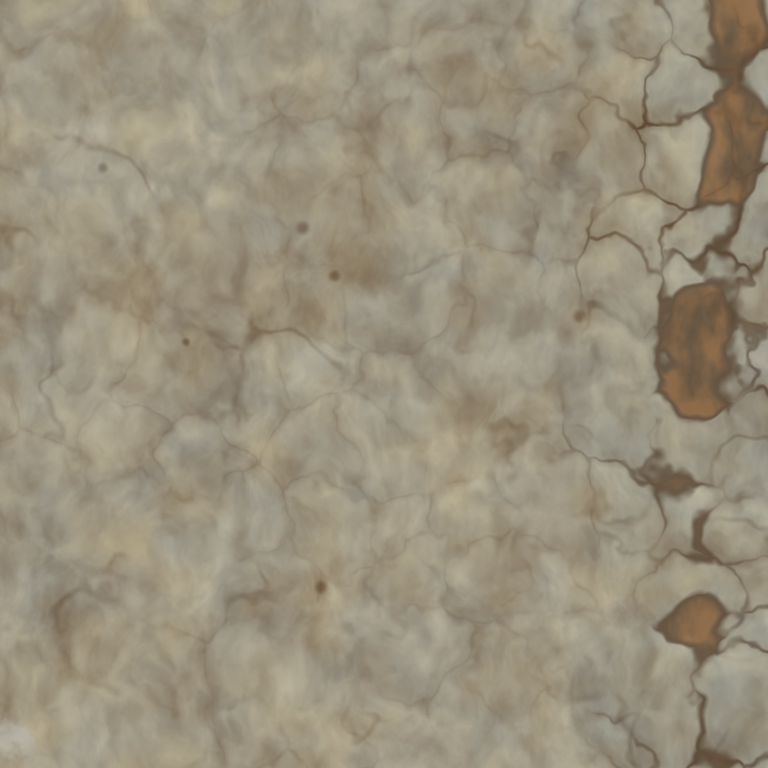
Reproduce this texture procedurally as a three.js fragment shader.

```glsl
varying vec2 vUv;

#define PLASTER vec3(0.622, 0.592, 0.514)
#define EARTH vec3(0.55, 0.40, 0.26)
#define DARK_EARTH vec3(0.36, 0.29, 0.22)
#define CHALK vec3(0.74, 0.73, 0.69)
#define LUMPS 10.5
#define SEAM_X 0.92
#define SEAM_WIDTH 0.042
#define GRAIN 0.17
#define MOTTLE 0.16
#define CREASE 0.065
#define CRACK 0.17
#define PITS 7

float hash(vec2 p) {
  return fract(sin(dot(p, vec2(127.1, 311.7))) * 43758.5453);
}

float noise(vec2 p) {
  vec2 i = floor(p);
  vec2 f = fract(p);
  f = f * f * (3.0 - 2.0 * f);
  float low = mix(hash(i), hash(i + vec2(1.0, 0.0)), f.x);
  float high = mix(hash(i + vec2(0.0, 1.0)), hash(i + vec2(1.0, 1.0)), f.x);
  return mix(low, high, f.y);
}

// Layered noise, centred on zero
float fbm(vec2 p) {
  float sum = 0.0;
  float gain = 0.53;
  for (int k = 0; k < 4; k++) {
    sum += gain * (noise(p) - 0.5);
    p = mat2(1.6, 1.2, -1.2, 1.6) * p + 17.3;
    gain *= 0.5;
  }
  return sum;
}

// Cellular lumps: xy = offset to the centre, z = distance to the border
vec3 lumpCell(vec2 p) {
  vec2 cell = floor(p);
  vec2 nearest = vec2(0.0);
  float first = 9.0;
  float second = 9.0;
  for (int y = -1; y <= 1; y++) {
    for (int x = -1; x <= 1; x++) {
      vec2 id = cell + vec2(float(x), float(y));
      vec2 offset = id + 0.15 + 0.7 * vec2(hash(id), hash(id + 51.7)) - p;
      float d = length(offset);
      if (d < first) {
        second = first;
        first = d;
        nearest = offset;
      } else {
        second = min(second, d);
      }
    }
  }
  return vec3(nearest, second - first);
}

// Small dark holes scattered over the plane
float pits(vec2 p) {
  float dark = 0.0;
  for (int k = 0; k < PITS; k++) {
    float n = float(k);
    vec2 centre = vec2(hash(vec2(n, 3.1)), hash(vec2(n, 8.7)));
    float radius = mix(0.006, 0.016, hash(vec2(n, 5.3)));
    dark = max(dark, 1.0 - smoothstep(0.2 * radius, radius, length(p - centre)));
  }
  return dark;
}

void main() {
  vec2 p = vUv;
  vec2 warp = vec2(fbm(p * 13.0), fbm(p * 13.0 + 40.0));
  vec3 lump = lumpCell(p * LUMPS + warp * 1.1);
  float edge = lump.z;
  float broken = smoothstep(0.70, 0.90, p.x + 0.25 * warp.x);

  // Soft relief lit from above
  float dome = smoothstep(0.0, 0.4, edge);
  float relief = 0.03 * (dome - 0.7) - 0.07 * dome * lump.y;
  relief *= mix(0.65, 1.1, broken);

  // Grain, mottling and curved creases
  float tone = relief;
  tone += GRAIN * fbm(p * vec2(46.0, 34.0) + warp * 2.0);
  tone += MOTTLE * fbm(p * 11.0 + 71.0);
  float fold = 1.0 - smoothstep(0.0, 0.045, abs(fbm(p * 8.0 + 23.0)));
  tone -= CREASE * fold * smoothstep(-0.02, 0.16, fbm(p * 9.0 + 90.0));
  tone -= 0.13 * pits(p);

  // Cracks between lumps, deepest on the broken side
  float crack = 1.0 - smoothstep(0.0, 0.11, edge);
  float crackMask = smoothstep(-0.14, 0.12, fbm(p * 7.0 + 12.0));
  tone -= CRACK * crack * crackMask * mix(0.16, 1.0, broken);

  // Shadows turn brown, highlights stay pale
  vec3 tint = mix(vec3(1.0, 1.2, 1.2), vec3(1.0, 1.0, 0.85), step(0.0, tone));
  vec3 colour = PLASTER + tone * tint;
  colour += vec3(0.05, 0.0, -0.07) * fbm(p * 17.0 + 33.0);
  colour += vec3(-0.014, -0.004, 0.006) * broken;

  // Bare earth showing through the upright seam
  float seam = (p.x - SEAM_X + 0.12 * fbm(vec2(4.0, p.y * 5.0))) / SEAM_WIDTH;
  float opening = smoothstep(0.3, 0.62, noise(vec2(3.0, p.y * 10.0)));
  float gap = exp(-seam * seam) * mix(0.3, 1.0, opening) - 0.6 * edge + 0.35 * warp.y;
  float rim = smoothstep(0.10, 0.28, gap);
  float bare = smoothstep(0.24, 0.50, gap);
  float soil = clamp(0.65 + 2.2 * fbm(p * vec2(40.0, 22.0) + 5.0), 0.0, 1.0);
  vec3 earth = mix(DARK_EARTH, EARTH, soil * bare);
  colour = mix(colour, earth, 0.85 * rim);

  // Pale chalky chip near the lower left corner
  float chip = length((p - vec2(0.025, 0.04)) * vec2(1.0, 1.5)) + 0.08 * fbm(p * 35.0);
  colour = mix(colour, CHALK, 0.7 * (1.0 - smoothstep(0.01, 0.04, chip)));

  gl_FragColor = vec4(clamp(colour, 0.0, 1.0), 1.0);
}
```
